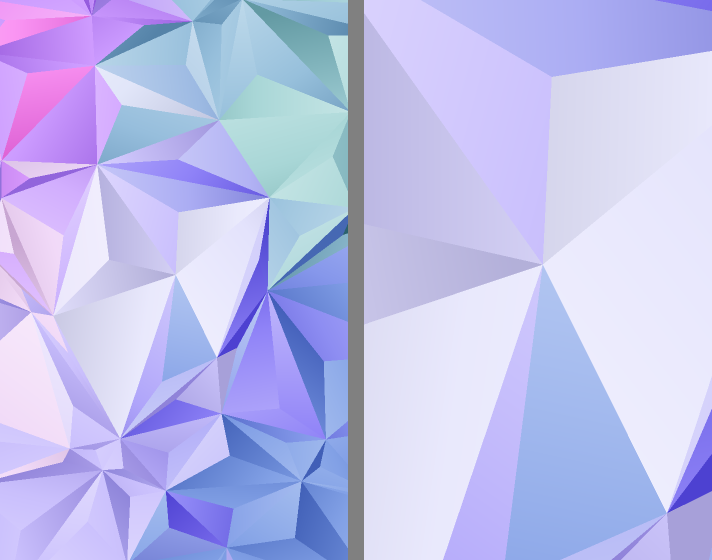
Left: the whole. Right: its middle third, enlarged.
A WebGL 2 fragment shader for this background:

```glsl
#version 300 es
precision highp float;

uniform vec2 u_resolution;
out vec4 fragColor;

const float CELL_SIZE = 0.275;     // mesh cell, in canvas widths
const float MESH_ANGLE = 0.45;
const float JITTER = 0.88;         // below 1 keeps every cell simple
const float SPLIT_SHARE = 0.82;    // triangles broken into three facets
const float RELIEF = 0.55;
const float CONTRAST = 1.0;
const float DARKENING = 0.22;
const float FACET_GRADIENT = 0.45;
const float COLOUR_SPREAD = 1.25;  // randomness of the colour choice
const float COLOUR_FOCUS = 11.0;
const int SAMPLES = 2;
const vec3 LIGHT = vec3(-0.48, 0.38, 0.79);

const int COLOURS = 10;
const vec3 PALETTE[COLOURS] = vec3[](
  vec3(0.79, 0.75, 0.99),   // lavender
  vec3(0.92, 0.92, 0.99),   // frost
  vec3(0.95, 0.86, 0.97),   // blush
  vec3(0.51, 0.63, 0.90),   // blue
  vec3(0.59, 0.75, 0.86),   // sky
  vec3(0.80, 0.61, 1.00),   // violet
  vec3(0.56, 0.51, 0.97),   // indigo
  vec3(0.98, 0.58, 0.95),   // pink
  vec3(0.66, 0.84, 0.84),   // mint
  vec3(0.40, 0.63, 0.67));  // teal

// Where each colour gathers: centre on the unit canvas, then reach
const vec3 REGION[COLOURS] = vec3[](
  vec3(0.32, 0.36, 0.50),
  vec3(0.48, 0.50, 0.39),
  vec3(0.10, 0.48, 0.32),
  vec3(0.76, 0.18, 0.48),
  vec3(0.76, 0.84, 0.42),
  vec3(0.17, 0.82, 0.35),
  vec3(0.62, 0.42, 0.44),
  vec3(0.02, 0.84, 0.19),
  vec3(0.88, 0.76, 0.27),
  vec3(1.03, 0.72, 0.22));

vec3 hash3(vec2 key) {
  vec3 h = fract(vec3(key.xyx + 61.7) * vec3(0.1031, 0.1030, 0.0973));
  h += dot(h, h.yxz + 33.33);
  return fract((h.xxy + h.yzz) * h.zyx);
}

float cross2(vec2 a, vec2 b) { return a.x * b.y - a.y * b.x; }

vec3 barycentric(vec2 p, vec2 a, vec2 b, vec2 c) {
  vec2 u = b - a, v = c - a, w = p - a;
  vec2 st = vec2(cross2(w, v), cross2(u, w)) / cross2(u, v);
  return vec3(1.0 - st.x - st.y, st);
}

// Jittered mesh corner with its height
vec3 corner(vec2 id) {
  vec3 h = hash3(id);
  return vec3(id + (h.xy - 0.5) * JITTER, h.z * RELIEF);
}

// Palette choice by distance to each region plus chance
vec3 regionColour(vec2 place, vec2 key) {
  vec3 sum = vec3(0.0);
  float total = 0.0;
  for (int i = 0; i < COLOURS; i++) {
    vec2 away = (place - REGION[i].xy) / REGION[i].z;
    float chance = hash3(key + vec2(float(i) * 3.17, 11.3)).x;
    float weight = exp(COLOUR_FOCUS * (COLOUR_SPREAD * chance - dot(away, away)));
    sum += weight * PALETTE[i];
    total += weight;
  }
  return sum / max(total, 1e-20);
}

vec3 shadeFacet(vec2 p, vec3 a, vec3 b, vec3 c, vec2 key, mat2 toCanvas) {
  vec2 centre = (a.xy + b.xy + c.xy) / 3.0;
  vec2 place = toCanvas * centre * CELL_SIZE;
  place.y *= u_resolution.x / u_resolution.y;
  vec3 normal = normalize(cross(b - a, c - a));
  normal *= sign(normal.z);
  float angle = 6.2832 * hash3(key + 5.1).y;
  float slope = dot(p - centre, vec2(cos(angle), sin(angle)));
  float light = CONTRAST * (dot(normal, LIGHT) - 0.7) + FACET_GRADIENT * slope;
  light = clamp(light, -0.6, 0.6);
  // A power curve keeps shaded facets saturated
  vec3 colour = pow(regionColour(place, key), vec3(exp(-light)));
  return colour * (1.0 + DARKENING * min(light, 0.0));
}

vec3 mesh(vec2 canvas) {
  float s = sin(MESH_ANGLE), co = cos(MESH_ANGLE);
  mat2 turn = mat2(co, s, -s, co);
  vec2 p = canvas * turn / CELL_SIZE;
  // The home cell comes first, as it is the likeliest
  for (int k = 0; k < 9; k++) {
    int n = (k + 4) % 9;
    vec2 id = floor(p) + vec2(n % 3 - 1, n / 3 - 1);
    vec3 a = corner(id), b = corner(id + vec2(1, 0));
    vec3 c = corner(id + vec2(1, 1)), d = corner(id + vec2(0, 1));
    // Cut along a diagonal that stays inside the cell
    vec2 ac = c.xy - a.xy, bd = d.xy - b.xy;
    bool acFits = cross2(ac, b.xy - a.xy) * cross2(ac, d.xy - a.xy) < 0.0;
    bool bdFits = cross2(bd, a.xy - b.xy) * cross2(bd, c.xy - b.xy) < 0.0;
    bool useBd = bdFits && (!acFits || hash3(id + 0.5).x < 0.5);
    for (int t = 0; t < 2; t++) {
      vec3 v0 = useBd ? b : a, v1 = useBd ? d : c;
      vec3 v2 = useBd ? (t == 0 ? a : c) : (t == 0 ? b : d);
      vec3 q = barycentric(p, v0.xy, v1.xy, v2.xy);
      if (min(q.x, min(q.y, q.z)) < -1e-5) continue;
      vec2 key = id * 7.0 + float(t) * 2.3;
      vec3 chance = hash3(key + 0.7);
      if (chance.x < SPLIT_SHARE) {
        // Raise an inner apex; the smallest ratio names the facet
        vec3 m = hash3(key + 1.9) + 0.2;
        m /= m.x + m.y + m.z;
        vec3 apex = vec3((m.x * v0 + m.y * v1 + m.z * v2).xy, chance.y * RELIEF);
        vec3 r = q / m;
        if (r.x <= r.y && r.x <= r.z) { v0 = apex; key += 1.1; }
        else if (r.y <= r.z) { v1 = apex; key += 3.3; }
        else { v2 = apex; key += 4.7; }
      }
      return shadeFacet(p, v0, v1, v2, key, turn);
    }
  }
  return PALETTE[0];
}

void main() {
  vec3 sum = vec3(0.0);
  for (int i = 0; i < SAMPLES * SAMPLES; i++) {
    vec2 offset = (vec2(i % SAMPLES, i / SAMPLES) + 0.5) / float(SAMPLES) - 0.5;
    sum += mesh((gl_FragCoord.xy + offset) / u_resolution.x);
  }
  fragColor = vec4(sum / float(SAMPLES * SAMPLES), 1.0);
}
```
